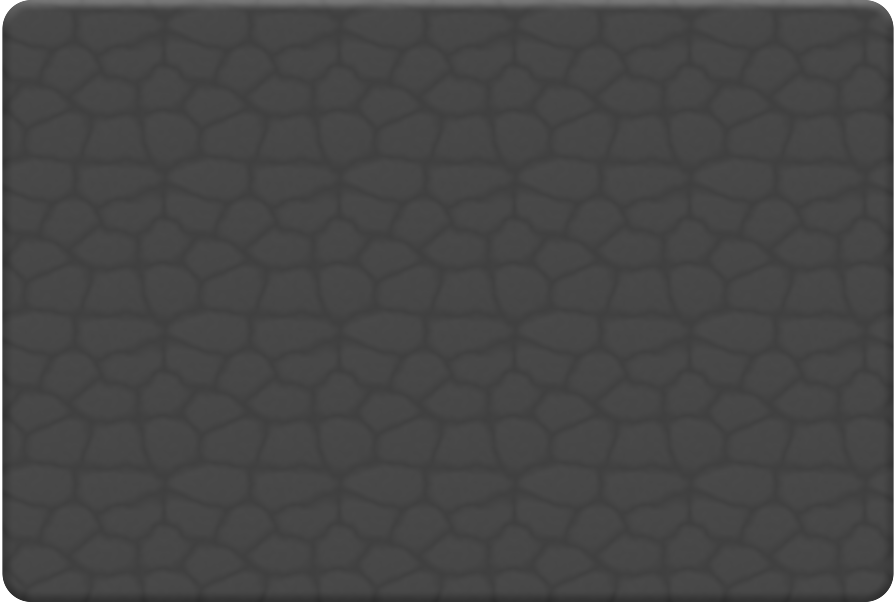
Reproduce this texture procedurally as a Shadertoy shader.

```glsl
// A dark grey panel with rounded, bevelled edges on white, covered in faint paving.
// Stones are cells of a repeating Voronoi tile with staggered rows; smooth minima
// of the border distances round their corners, and gradient noise roughens them.

const vec2 TILE = vec2(0.291, 0.254);   // repeat size, in canvas heights
const vec2 STRETCH = vec2(1.0, 1.4);    // metric that favours wide stones

vec2 hash2(vec2 p) {
    vec3 h = fract(p.xyx * vec3(0.1031, 0.1030, 0.0973));
    h += dot(h, h.yzx + 33.33);
    return fract((h.xx + h.yz) * h.zy);
}

float cornerSlope(vec2 cell, vec2 offset, vec2 period) {
    float angle = 6.2832 * hash2(mod(cell, period) + 17.0).x;
    return dot(vec2(cos(angle), sin(angle)), offset);
}

// Gradient noise that repeats after the given number of cells
float gradientNoise(vec2 p, vec2 period) {
    vec2 i = floor(p), f = p - i;
    vec2 u = f * f * f * (f * (f * 6.0 - 15.0) + 10.0);
    vec2 e = vec2(1.0, 0.0);
    return mix(
        mix(cornerSlope(i, f, period), cornerSlope(i + e, f - e, period), u.x),
        mix(cornerSlope(i + e.yx, f - e.yx, period),
            cornerSlope(i + 1.0, f - 1.0, period), u.x), u.y);
}

// Centre of the stone near uv, chosen by row and column steps, relative to uv
vec2 stoneCentre(vec2 uv, vec2 step2) {
    float row = floor(uv.y * 4.0) + step2.y;
    float rowId = mod(row, 4.0);
    float count = rowId < 0.5 ? 2.0 : 3.0;
    float shift = rowId * 0.21 - 0.03;
    float column = floor((uv.x - shift) * count) + step2.x;
    vec2 jitter = hash2(vec2(mod(column, count), rowId) + 5.0) - 0.5;
    vec2 centre = vec2((column + 0.5 + 0.4 * jitter.x) / count + shift,
                       (row + 0.5 + 0.55 * jitter.y) / 4.0);
    return (centre - uv) * TILE * STRETCH;
}

// Rounded distance from uv to the border of its stone; also gives the stone centre
float stoneBorder(vec2 uv, out vec2 nearest) {
    float best = 1e3;
    for (int j = -2; j <= 2; j++)
    for (int i = -2; i <= 2; i++) {
        vec2 c = stoneCentre(uv, vec2(i, j));
        if (dot(c, c) < best) { best = dot(c, c); nearest = c; }
    }
    float sum = 0.0;
    for (int j = -2; j <= 2; j++)
    for (int i = -2; i <= 2; i++) {
        vec2 c = stoneCentre(uv, vec2(i, j));
        vec2 across = c - nearest;
        if (dot(across, across) > 1e-6) {
            vec2 n = normalize(across);
            float d = dot(0.5 * (c + nearest), n) / length(n * STRETCH);
            sum += exp(-d / 0.0045);
        }
    }
    return -0.0045 * log(sum);
}

void mainImage(out vec4 fragColor, in vec2 fragCoord) {
    vec2 p = fragCoord / iResolution.y;
    float aspect = iResolution.x / iResolution.y;
    float pixel = 1.0 / iResolution.y;

    // Paving, with slightly wavy stone outlines
    vec2 uv = p / TILE + vec2(0.0, 0.332);
    vec2 wave = vec2(gradientNoise(uv * vec2(9.0, 8.0), vec2(9.0, 8.0)),
                     gradientNoise(uv * vec2(9.0, 8.0) + 4.0, vec2(9.0, 8.0)));
    vec2 centre;
    float border = stoneBorder(uv + 0.035 * wave, centre);
    float stone = smoothstep(-0.003, 0.013, border);
    float grey = mix(0.251, 0.281, stone);

    // Soft light on each stone and a faint mottle
    grey += 0.12 * stone * dot(centre, vec2(0.4, -1.0)) * 0.8;
    grey += 0.006 * gradientNoise(uv * vec2(24.0, 21.0), vec2(24.0, 21.0));

    // Rounded panel
    float radius = 0.048;
    vec2 fromMiddle = p - 0.5 * vec2(aspect, 1.0);
    vec2 q = abs(fromMiddle) - vec2(0.5 * aspect - 0.004, 0.5) + radius;
    float corner = length(max(q, 0.0));
    float edge = corner + min(max(q.x, q.y), 0.0) - radius;
    vec2 normal = sign(fromMiddle) * max(q, 0.0) / max(corner, 1e-4);

    // Bevel: bright above, dark below and at the sides
    float rim = smoothstep(-0.02, 0.0, edge);
    grey += rim * (0.19 * max(normal.y, 0.0) - 0.08 * max(-normal.y, 0.0)
                   - 0.05 * abs(normal.x));

    float outside = smoothstep(-0.5 * pixel, 0.5 * pixel, edge);
    fragColor = vec4(vec3(mix(grey, 1.0, outside)), 1.0);
}
```
